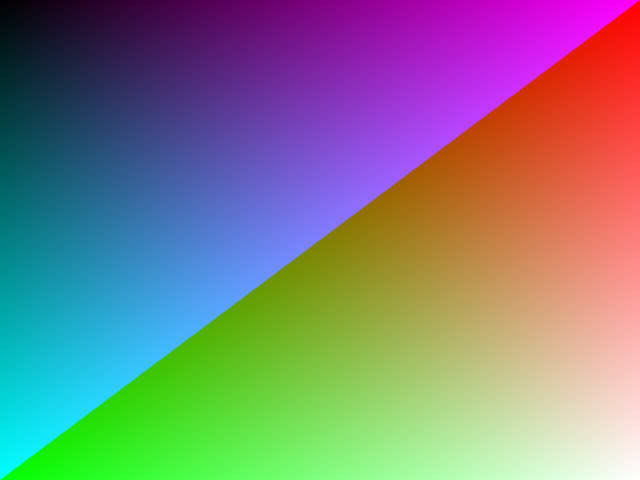
A Shadertoy shader for this background:

```glsl
void mainImage(out vec4 fragColor, in vec2 fragCoord) {
    vec2 uv = fragCoord / iResolution.xy;

    // Red grows to the right, green grows downward
    float red = uv.x;
    float green = 1.0 - uv.y;

    // Blue follows their sum and wraps along the rising diagonal
    float total = red + green;
    float pixelWidth = length(1.0 / iResolution.xy);
    float wrap = smoothstep(-0.5, 0.5, (total - 1.0) / pixelWidth);
    float blue = clamp(total - wrap, 0.0, 1.0);

    fragColor = vec4(red, green, blue, 1.0);
}
```
